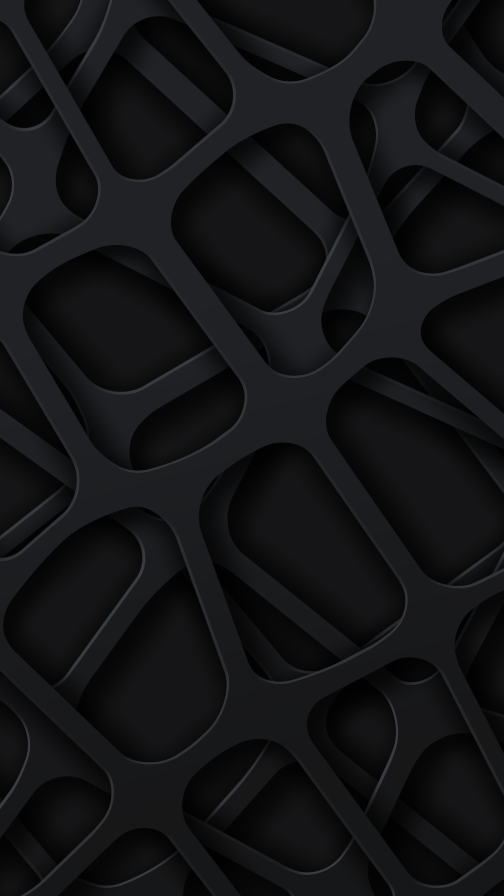
Write a WebGL 2 fragment shader that draws this background.

```glsl
#version 300 es
precision highp float;
// Dark background of stacked diagonal webs with rounded holes, thin lit rims and soft shadows.

uniform vec2 u_resolution;
out vec4 fragColor;

// Lengths are in canvas widths.
const int LAYERS = 3;
const vec3 FLOOR_COLOR = vec3(0.083, 0.083, 0.089);
const vec3 WEB_LIGHT = vec3(0.126, 0.133, 0.146);
const vec3 WEB_DARK = vec3(0.088, 0.089, 0.094);
const vec3 RIM_COLOR = vec3(0.225, 0.235, 0.255);
const vec2 LIGHT_DIR = vec2(-0.78, 0.62);
const vec2 JITTER = vec2(0.42, 0.20);
const float RIM_WIDTH = 0.0060;
const float SHADOW_SHIFT = 0.020;
const float SHADOW_BLUR = 0.066;
const float SHADOW_STRENGTH = 0.72;

// Per layer, from the deepest to the top one.
const float ANGLE[LAYERS] = float[](0.68, 1.04, 0.58);
const vec2 CELL_SIZE[LAYERS] = vec2[](vec2(0.56, 0.70), vec2(0.46, 0.60), vec2(0.33, 0.50));
const vec2 SHIFT[LAYERS] = vec2[](vec2(0.21, 0.37), vec2(0.10, 0.05), vec2(0.0));
const float HALF_WIDTH[LAYERS] = float[](0.022, 0.023, 0.025);
const float CORNER[LAYERS] = float[](0.075, 0.070, 0.072);
const float RIM_GAIN[LAYERS] = float[](0.95, 1.0, 0.75);

vec2 hash22(vec2 p) {
    vec3 h = fract(p.xyx * vec3(0.1031, 0.1030, 0.0973));
    h += dot(h, h.yzx + 33.33);
    return fract((h.xx + h.yz) * h.zy);
}

vec2 cellSeed(vec2 cell, int layer) {
    vec2 random = hash22(cell + 57.0 + 31.0 * float(layer));
    return (cell + 0.5 + JITTER * (random - 0.5)) * CELL_SIZE[layer];
}

// Signed distance to the hole edge (positive on the web) and its gradient.
vec3 webField(vec2 p, int layer) {
    float c = cos(ANGLE[layer]), s = sin(ANGLE[layer]);
    mat2 toWorld = mat2(c, s, -s, c);
    vec2 q = (p + SHIFT[layer]) * toWorld;
    vec2 home = floor(q / CELL_SIZE[layer]);

    // Nearest seed
    vec2 nearCell = home, nearSeed = vec2(0.0);
    float best = 1e9;
    for (int y = -1; y <= 1; y++)
    for (int x = -1; x <= 1; x++) {
        vec2 cell = home + vec2(x, y);
        vec2 seed = cellSeed(cell, layer);
        float d = dot(seed - q, seed - q);
        if (d < best) { best = d; nearCell = cell; nearSeed = seed; }
    }

    // Polygon borders, inset and then rounded at the corners
    float radius = CORNER[layer];
    float inset = radius + HALF_WIDTH[layer] * (0.7 + 0.6 * hash22(nearCell + 9.0).x);
    float deepest = -1e9, sumSquares = 0.0;
    vec2 gradient = vec2(0.0);
    for (int y = -2; y <= 2; y++)
    for (int x = -2; x <= 2; x++) {
        if (x == 0 && y == 0) continue;
        vec2 seed = cellSeed(nearCell + vec2(x, y), layer);
        vec2 normal = normalize(seed - nearSeed);
        float e = inset - dot(0.5 * (seed + nearSeed) - q, normal);
        float over = max(e, 0.0);
        deepest = max(deepest, e);
        sumSquares += over * over;
        gradient += over * normal;
    }
    float dist = sqrt(sumSquares) + min(deepest, 0.0) - radius;
    return vec3(dist, toWorld * gradient / max(sqrt(sumSquares), 1e-4));
}

void main() {
    vec2 p = gl_FragCoord.xy / u_resolution.x;
    vec2 uv = gl_FragCoord.xy / u_resolution;
    float pixel = 0.8 / u_resolution.x;

    // Webs are lighter towards the upper left
    float glow = smoothstep(0.05, 0.75, uv.y + 0.15 * (0.5 - uv.x));
    vec3 webColor = mix(WEB_DARK, WEB_LIGHT, glow);
    vec3 color = FLOOR_COLOR;

    for (int layer = 0; layer < LAYERS; layer++) {
        // Soft shadow on everything below
        float caster = webField(p + LIGHT_DIR * SHADOW_SHIFT, layer).x;
        float shadow = smoothstep(-SHADOW_BLUR, 0.012, caster);
        color *= 1.0 - SHADOW_STRENGTH * shadow;

        // Web surface with a rim where its edge faces the light
        vec3 web = webField(p, layer);
        float facing = smoothstep(-0.1, 0.9, dot(-web.yz, LIGHT_DIR));
        float rim = 1.0 - smoothstep(RIM_WIDTH - pixel, RIM_WIDTH + pixel, web.x);
        vec3 surface = mix(webColor, RIM_COLOR, rim * facing * RIM_GAIN[layer]);
        color = mix(color, surface, smoothstep(-pixel, pixel, web.x));
    }
    fragColor = vec4(color, 1.0);
}
```
